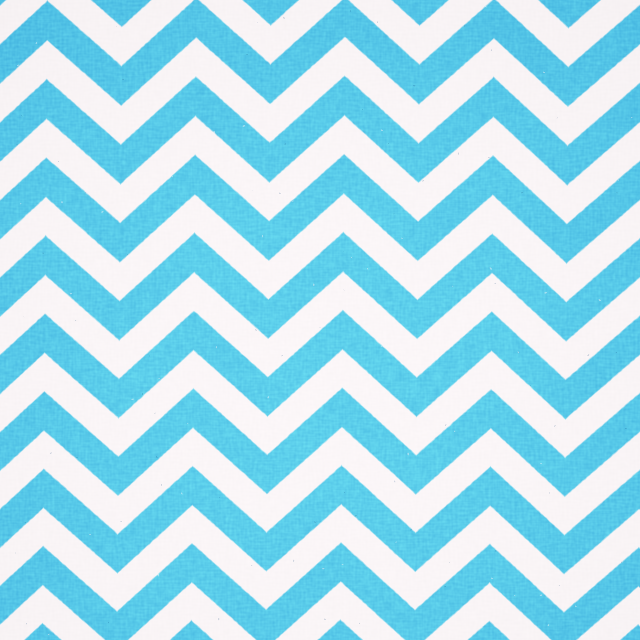
A WebGL 1 fragment shader for this pattern:

```glsl
precision highp float;

uniform vec2 u_resolution;

const vec3 CLOTH_WHITE = vec3(0.985, 0.966, 0.972);
const vec3 DYE_DEEP = vec3(0.275, 0.715, 0.88);
const vec3 DYE_LIGHT = vec3(0.39, 0.84, 0.935);
const float ZIGZAG_PERIOD = 0.2327;
const float ZIGZAG_HEIGHT = 0.1045;
const float STRIPE_FILL = 0.503;
const float ROWS_PER_UNIT = 8.136;

float hash(vec2 p) {
  return fract(sin(dot(p, vec2(127.1, 311.7))) * 43758.547);
}

vec2 gradient(vec2 cell) {
  float angle = 6.2832 * hash(cell);
  return vec2(cos(angle), sin(angle));
}

// Gradient noise, roughly -0.7 to 0.7
float gradientNoise(vec2 p) {
  vec2 i = floor(p);
  vec2 f = p - i;
  vec2 w = f * f * f * (f * (f * 6.0 - 15.0) + 10.0);
  vec2 e = vec2(1.0, 0.0);
  float bottom = mix(dot(gradient(i), f), dot(gradient(i + e.xy), f - e.xy), w.x);
  float top = mix(dot(gradient(i + e.yx), f - e.yx), dot(gradient(i + e.xx), f - e.xx), w.x);
  return mix(bottom, top, w.y);
}

// Crossing threads plus fine grain
float weave(vec2 p) {
  float weft = gradientNoise(p * vec2(55.0, 290.0));
  float warp = gradientNoise(p.yx * vec2(45.0, 270.0) + 17.0);
  float grain = gradientNoise(p * 210.0 + 43.0);
  return 0.45 * weft + 0.4 * warp + 0.35 * grain;
}

// Height of a triangle wave: 0 at peaks, 1 at valleys
float triangle(float x) {
  return 1.0 - abs(2.0 * fract(x) - 1.0);
}

// Signed distance to the stripe edges, positive inside the dye
float chevronDistance(vec2 p, float period, float height, float fill) {
  float peakX = 0.0662 + 0.008 * p.y;
  float bow = 0.03 * (p.x - 0.5) * (p.x - 0.5);
  float depth = 1.0 - p.y + 0.0042 - bow;
  depth -= height * triangle((p.x - peakX) / period);
  float row = fract(depth * (ROWS_PER_UNIT + 0.092 * depth) - 0.5 * fill + 0.5);
  float slope = 2.0 * height / period;
  return (0.5 * fill - abs(row - 0.5)) / (ROWS_PER_UNIT * sqrt(1.0 + slope * slope));
}

// Sparse lint flecks, one at most in each grid cell
float flecks(vec2 p, float cells, float density, float radius, float seed) {
  vec2 cell = floor(p * cells);
  vec2 key = cell + seed;
  vec2 center = 0.2 + 0.6 * vec2(hash(key + 3.1), hash(key + 7.7));
  vec2 offset = (p * cells - cell - center) / cells;
  float angle = 3.1416 * hash(key + 11.3);
  float c = cos(angle);
  float s = sin(angle);
  offset = vec2(c * offset.x + s * offset.y, (c * offset.y - s * offset.x) * 1.7);
  float size = radius * mix(0.5, 1.0, hash(key + 19.9));
  float shape = 1.0 - smoothstep(0.4 * size, 1.3 * size, length(offset));
  return shape * step(hash(key), density);
}

void main() {
  vec2 p = gl_FragCoord.xy / u_resolution;
  float pixel = 1.0 / min(u_resolution.x, u_resolution.y);
  float thread = weave(p);

  // Lighting falls off toward the edges, more so at the top
  vec2 fromCenter = p - vec2(0.5, 0.42);
  float falloff = dot(fromCenter, fromCenter);
  float mottle = gradientNoise(p * 7.0 + 5.0);

  // Printed zigzag with slightly thready borders
  float dist = chevronDistance(p, ZIGZAG_PERIOD, ZIGZAG_HEIGHT, STRIPE_FILL);
  dist += 0.0008 * gradientNoise(p * 160.0 + 71.0);
  float softness = 0.0006 + 0.7 * pixel;
  float ink = smoothstep(-softness, softness, dist);

  float shade = 0.8 + 0.75 * thread + 0.12 * mottle - 0.95 * falloff;
  vec3 dye = mix(DYE_DEEP, DYE_LIGHT, clamp(shade, -0.3, 1.15));
  vec3 cloth = CLOTH_WHITE * (1.0 + 0.014 * thread - 0.035 * falloff);
  vec3 color = mix(cloth, dye, ink);

  // Dark specks and pale nubs
  float dark = flecks(p, 19.0, 0.22, 0.0022, 0.0);
  float pale = flecks(p, 23.0, 0.16, 0.0025, 53.0);
  color = mix(color, color * vec3(0.72, 0.78, 0.84), 0.6 * dark);
  color = mix(color, CLOTH_WHITE, 0.45 * pale);

  gl_FragColor = vec4(color, 1.0);
}
```
